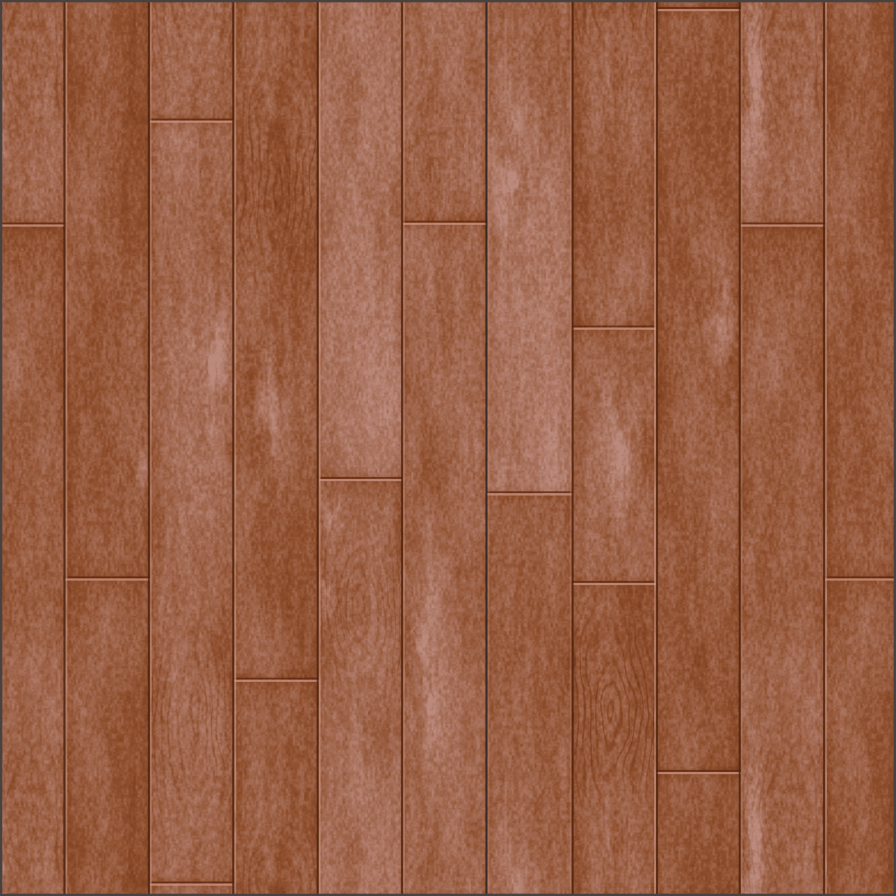
This texture is drawn by a Shadertoy shader. Its source:

```glsl
// Wooden floor of upright boards in nine staggered columns, repeating both ways.
// Each board adds a tone gradient, stretched noise grain, growth rings and pale
// streaks, then grooves with a lit bevel and a thin frame around the canvas.

const float COLUMNS = 9.0;
const float BOARD_WIDTH = 0.0942;
const float FIRST_EDGE = -0.0213;
const float BOARD_LENGTH = 0.8515;
const float SPLIT_COLUMN = 7.0;   // this column has a second, shorter board
const float SPLIT_HEIGHT = 0.285;

const vec3 DARK = vec3(0.36, 0.14, 0.04);
const vec3 DEEP = vec3(0.56, 0.31, 0.18);
const vec3 PALE = vec3(0.71, 0.51, 0.45);
const vec3 BEVEL = vec3(0.79, 0.58, 0.51);
const vec3 FRAME = vec3(0.29, 0.26, 0.25);

// Per column: joint height, paleness at board foot and head
const float JOINT[9] = float[9](0.749, 0.354, 0.865, 0.241, 0.465, 0.751, 0.449, 0.349, 0.138);
const float FOOT[9] = float[9](0.55, 0.12, 0.35, 0.25, 0.78, 0.48, 0.78, 0.45, 0.18);
const float HEAD[9] = float[9](0.22, 0.20, 0.50, 0.25, 0.45, 0.45, 0.28, 0.20, 0.25);
// Per column: ring centre height and strength, streak height and offset across
const float RING_AT[9] = float[9](0.19, 0.60, 0.178, 0.564, 0.708, 0.05, 0.40, 0.707, 0.30);
const float RING_GAIN[9] = float[9](0.5, 0.1, 0.6, 0.8, 0.5, 0.3, 0.0, 1.0, 0.1);
const float STREAK_AT[9] = float[9](0.15, 0.125, 0.58, 0.30, 0.76, 0.343, 0.35, 0.15, 0.50);
const float STREAK_X[9] = float[9](0.18, 0.90, 0.75, 0.40, 0.14, 0.22, 0.30, 0.60, 0.80);

float hash(vec2 p) {
    vec3 q = fract(p.xyx * 0.1031);
    q += dot(q, q.yzx + 33.33);
    return fract((q.x + q.y) * q.z);
}

float noise(vec2 p) {
    vec2 i = floor(p), f = fract(p);
    f = f * f * (3.0 - 2.0 * f);
    float low = mix(hash(i), hash(i + vec2(1, 0)), f.x);
    float high = mix(hash(i + vec2(0, 1)), hash(i + vec2(1, 1)), f.x);
    return mix(low, high, f.y);
}

float layered(vec2 p) {
    return 0.57 * noise(p) + 0.29 * noise(p * 2.1 + 7.3) + 0.14 * noise(p * 4.3 + 19.1);
}

// Smooth line around d = 0
float line(float d, float halfWidth, float aa) {
    return 1.0 - smoothstep(halfWidth - aa, halfWidth + aa, abs(d));
}

// Dark growth rings, stretched along the board
float rings(vec2 p, float gain, float seed) {
    float warp = layered(vec2(p.x * 32.0, p.y * 14.0) + seed) - 0.5;
    float r = length(vec2(p.x, p.y * 0.24)) + 0.022 * warp;
    float ridge = abs(fract(r * 125.0) - 0.5) * 2.0;
    return gain * smoothstep(0.5, 1.0, ridge) * exp(-p.y * p.y / 0.012);
}

// Ragged pale streak; p.x in board widths, p.y in canvas units
float streak(vec2 p, float seed) {
    float ragged = layered(vec2(p.x * 7.0, p.y * 22.0) + seed);
    float fade = exp(-p.x * p.x / 0.035 - p.y * p.y / 0.006);
    return fade * smoothstep(0.38, 0.62, ragged);
}

// Paleness of the wood at canvas-unit position p inside a board
float woodTone(vec2 p, int column, float seed) {
    float across = p.x / BOARD_WIDTH;
    float tone = mix(FOOT[column], HEAD[column], p.y / BOARD_LENGTH);
    tone += 0.75 * (layered(vec2(p.x * 28.0, p.y * 7.0) + seed) - 0.5);
    tone += 0.45 * (layered(vec2(p.x * 130.0, p.y * 18.0) + seed * 1.7) - 0.5);
    tone += 0.50 * (noise(vec2(p.x * 390.0, p.y * 210.0) + seed) - 0.5);
    tone += 0.30 * (noise(p * 480.0 + seed * 2.3) - 0.5);
    vec2 ringCentre = vec2(mix(0.25, 0.7, hash(vec2(seed, 4.0))) * BOARD_WIDTH, RING_AT[column]);
    tone -= 0.5 * rings(p - ringCentre, RING_GAIN[column], seed);
    return tone + 0.6 * streak(vec2(across - STREAK_X[column], p.y - STREAK_AT[column]), seed);
}

vec3 woodColor(float tone) {
    vec3 c = mix(DEEP, PALE, clamp(tone, 0.0, 1.15));
    return mix(c, DARK, clamp(-tone * 0.8, 0.0, 1.0));
}

void mainImage(out vec4 fragColor, in vec2 fragCoord) {
    vec2 uv = fragCoord / iResolution.xy;
    float aa = 0.7 / min(iResolution.x, iResolution.y);

    // Board layout
    float x = (uv.x - FIRST_EDGE) / BOARD_WIDTH;
    float columnId = mod(floor(x), COLUMNS);
    int column = int(columnId);
    vec2 p = vec2(fract(x) * BOARD_WIDTH, mod(uv.y - JOINT[column], BOARD_LENGTH));

    // Signed distances to the nearest side edge and end joint
    float side = (x - round(x)) * BOARD_WIDTH;
    float end = p.y > 0.5 * BOARD_LENGTH ? p.y - BOARD_LENGTH : p.y;
    float seed = columnId * 17.0 + 5.0;
    if (columnId == SPLIT_COLUMN) {
        float split = p.y - SPLIT_HEIGHT;
        end = abs(split) < abs(end) ? split : end;
        seed += split < 0.0 ? 61.0 : 0.0;
    }

    // Wood, shaded softly toward its edges
    float tone = woodTone(p, column, seed);
    tone -= 0.35 * exp(-abs(side) / 0.004) + 0.4 * exp(-abs(end) / 0.008);
    vec3 color = woodColor(tone);

    // Grooves and bevels, varied from edge to edge
    float edgeId = mod(round(x), COLUMNS);
    float lit = mix(0.35, 0.85, hash(vec2(edgeId, 8.0))) * mix(0.6, 1.0, noise(vec2(edgeId, uv.y * 60.0)));
    float facing = edgeId < 6.5 ? 1.0 : -1.0;
    vec3 groove = mix(DARK, FRAME * 0.5, edgeId == 6.0 ? 0.9 : 0.25);
    color = mix(color, DARK, 0.75 * line(end - 0.0016, 0.0011, aa));
    color = mix(color, BEVEL, 0.8 * line(end + 0.0008, 0.0012, aa));
    color = mix(color, BEVEL, lit * line(side - 0.0012 * facing, 0.0011, aa));
    color = mix(color, groove, 0.85 * line(side + 0.0010 * facing, 0.0011, aa));

    // Frame
    vec2 border = min(uv, 1.0 - uv);
    color = mix(color, FRAME, line(min(border.x, border.y), 0.0026, aa));
    fragColor = vec4(color, 1.0);
}
```
